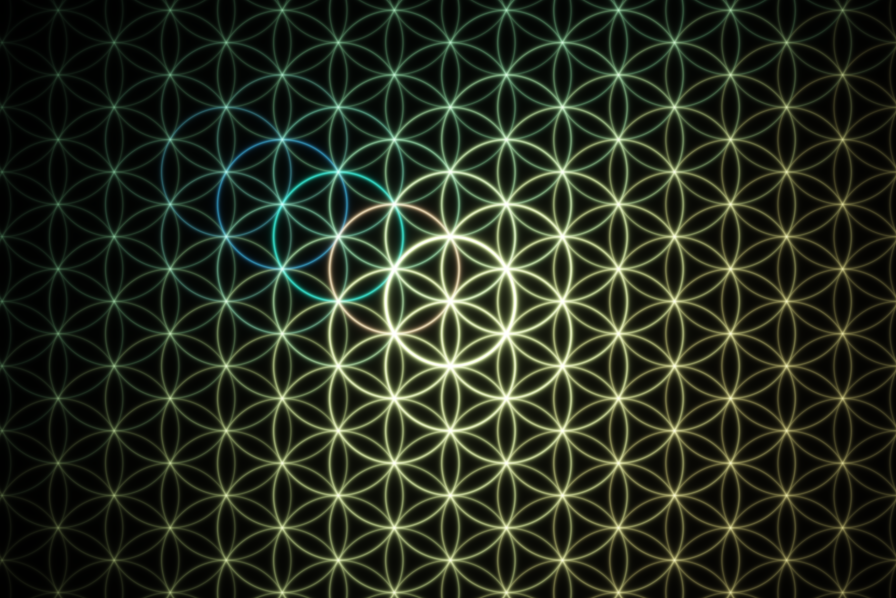
Write a Shadertoy shader that draws this background.

```glsl
// A glowing lattice of overlapping circles that forms six-petalled flowers.
// Each pixel sums the light of nearby rings on a triangular grid; ring colour
// and strength follow the ring centre, and a soft vignette darkens the rim.

const float RADIUS = 0.1082;               // ring radius and grid spacing
const vec2 CENTER = vec2(0.004, -0.004);   // middle of the brightest ring
const vec2 STREAK_DIR = vec2(-0.866, 0.5); // direction of the blue streak

const vec3 LIME  = vec3(0.78, 0.90, 0.50);
const vec3 AMBER = vec3(0.84, 0.80, 0.42);
const vec3 GREEN = vec3(0.46, 0.80, 0.54);
const vec3 PEACH = vec3(1.00, 0.80, 0.55);
const vec3 TEAL  = vec3(0.12, 0.90, 0.74);
const vec3 BLUE  = vec3(0.16, 0.58, 0.82);

// Grid cell to position: columns are shifted by half a step.
vec2 gridToPlane(vec2 cell) {
    return RADIUS * vec2(0.8660254 * cell.x, cell.y + 0.5 * cell.x);
}

vec2 planeToGrid(vec2 p) {
    float column = p.x / (0.8660254 * RADIUS);
    return vec2(column, p.y / RADIUS - 0.5 * column);
}

// Position along and across the streak, in ring radii.
vec2 streakCoords(vec2 c) {
    vec2 side = vec2(-STREAK_DIR.y, STREAK_DIR.x);
    return vec2(dot(c, STREAK_DIR), dot(c, side)) / RADIUS;
}

float streakAmount(vec2 s) {
    float window = smoothstep(0.9, 2.0, s.x) * (1.0 - smoothstep(3.0, 5.5, s.x));
    return window * exp(-1.6 * s.y * s.y);
}

vec3 ringColor(vec2 c, vec2 s, float streak) {
    float cool = smoothstep(-0.05, 0.32, dot(c, vec2(-0.45, 0.9)));
    float warm = smoothstep(0.10, 0.60, dot(c, vec2(0.9, -0.45)));
    vec3 color = mix(mix(LIME, AMBER, warm), GREEN, cool);
    vec2 fromPeach = s - vec2(1.0, 0.0);
    color = mix(color, PEACH, exp(-4.0 * dot(fromPeach, fromPeach)));
    return mix(color, mix(TEAL, BLUE, smoothstep(2.0, 3.0, s.x)), streak);
}

float ringStrength(vec2 c, vec2 s, float streak) {
    float steps = length(c) / RADIUS;
    float falloff = 5.0 / (1.0 + 1.3 * pow(steps, 1.2));
    float shade = 1.0 - 0.38 * smoothstep(0.0, 1.5, s.x);
    return falloff * shade * (1.0 + 0.8 * streak);
}

// Bright line with a halo that fades with the square of the distance.
float ringGlow(vec2 p, vec2 c, float width) {
    float d = (length(p - c) - RADIUS) / width;
    return 1.0 / (1.0 + d * d);
}

float vignette(vec2 p) {
    return 1.0 - smoothstep(0.35, 1.2, length(p - vec2(0.06, -0.05)));
}

void mainImage(out vec4 fragColor, in vec2 fragCoord) {
    vec2 uv = (fragCoord - 0.5 * iResolution.xy) / iResolution.y;
    vec2 p = uv - CENTER;
    float width = max(0.0019, 0.5 / iResolution.y);

    // Add up the rings whose light reaches this pixel.
    vec2 nearest = floor(planeToGrid(p) + 0.5);
    vec3 light = vec3(0.0);
    for (int i = -2; i <= 2; i++) {
        for (int j = -2; j <= 2; j++) {
            vec2 c = gridToPlane(nearest + vec2(i, j));
            vec2 s = streakCoords(c);
            float streak = streakAmount(s);
            light += ringColor(c, s, streak) * ringStrength(c, s, streak)
                   * ringGlow(p, c, width);
        }
    }

    // Soft exposure curve keeps the hottest lines near white.
    vec3 color = 1.0 - exp(-1.25 * light * vignette(uv));
    fragColor = vec4(color, 1.0);
}
```
